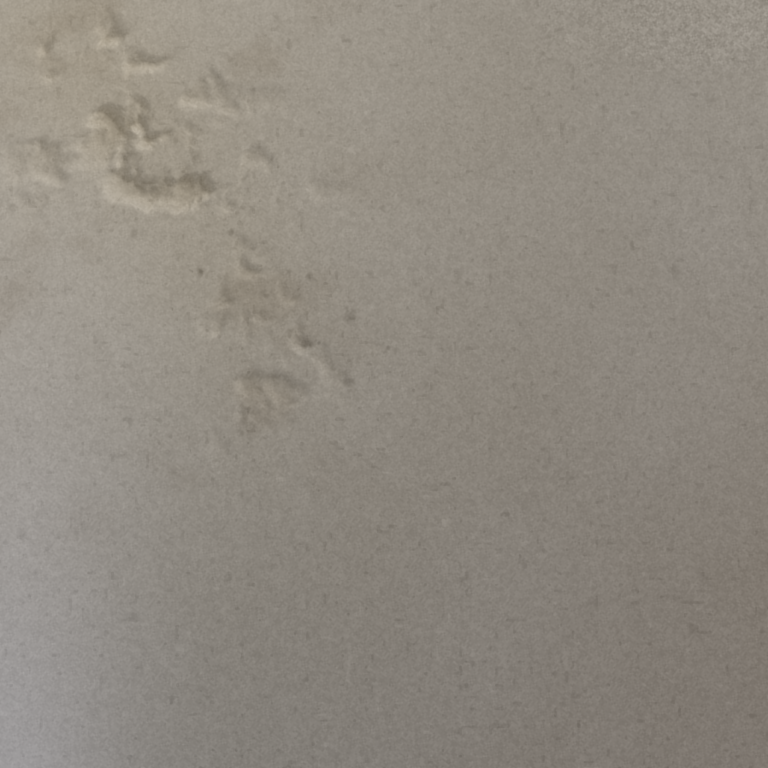
Give the GLSL for this texture, as a Shadertoy shader.

```glsl
float hash(vec2 p) {
    vec3 q = fract(p.xyx * 0.1031);
    q += dot(q, q.yzx + 33.33);
    return fract((q.x + q.y) * q.z);
}

float noise(vec2 p) {
    vec2 cell = floor(p), f = fract(p);
    f = f * f * (3.0 - 2.0 * f);
    return mix(mix(hash(cell), hash(cell + vec2(1, 0)), f.x),
               mix(hash(cell + vec2(0, 1)), hash(cell + 1.0), f.x), f.y);
}

float fbm(vec2 p) {
    float sum = 0.0, amplitude = 0.5;
    for (int i = 0; i < 4; i++) {
        sum += amplitude * noise(p);
        p = mat2(1.6, 1.2, -1.2, 1.6) * p + 17.3;
        amplitude *= 0.5;
    }
    return sum;
}

// Worn zone running diagonally down from the upper left
float wornMask(vec2 p) {
    vec2 d = p - vec2(0.25, 0.71);
    vec2 q = vec2(dot(d, vec2(0.5, -0.86)), dot(d, vec2(0.86, 0.5)));
    float core = exp(-dot(q * q, vec2(14.0, 55.0)));
    vec2 corner = p - vec2(0.09, 0.92);
    return min(core + 0.6 * exp(-dot(corner, corner) * 60.0), 1.0);
}

// Surface height: short soft dents with crumbly edges
float plasterHeight(vec2 p) {
    vec2 warp = vec2(noise(p * 30.0 + 4.0), noise(p * 30.0 + 31.0)) - 0.5;
    vec2 q = p + 0.022 * warp;
    float dents = smoothstep(0.46, 0.76, fbm(vec2(q.x * 22.0 + q.y * 6.0, q.y * 24.0) + 7.0));
    float patches = smoothstep(0.3, 0.62, noise(p * 9.0 + 14.0));
    return -(dents * patches + 0.1 * fbm(p * 60.0)) * wornMask(p);
}

// Small dark pits, one candidate per cell
float pits(vec2 p, float scale, float density) {
    vec2 cell = floor(p * scale);
    vec2 centre = 0.3 + 0.4 * vec2(hash(cell + 3.1), hash(cell + 9.7));
    vec2 d = fract(p * scale) - centre;
    d += 0.14 * (vec2(noise(p * scale * 6.0), noise(p * scale * 6.0 + 40.0)) - 0.5);
    float radius = mix(0.1, 0.22, hash(cell + 21.0));
    float present = step(1.0 - density, hash(cell + 55.0));
    return present * (1.0 - smoothstep(0.0, radius, length(d * vec2(1.0, 0.8))));
}

void mainImage(out vec4 fragColor, in vec2 fragCoord) {
    vec2 uv = fragCoord / iResolution.xy;
    float worn = wornMask(uv);

    // Broad light falloff: warm at the top, cool at the lower left
    vec3 top = mix(vec3(0.66, 0.632, 0.582), vec3(0.58, 0.555, 0.515), smoothstep(0.0, 0.9, uv.x));
    vec3 bottom = mix(vec3(0.502, 0.49, 0.468), vec3(0.492, 0.464, 0.436), uv.x);
    bottom += vec3(0.1, 0.104, 0.13) * exp(-uv.x * uv.x * 36.0);
    vec3 color = mix(bottom, top, smoothstep(-0.2, 1.1, uv.y));

    // Soft stains and faint smudges
    color += (fbm(uv * 4.5 + 12.0) - 0.47) * vec3(0.03, 0.035, 0.045);
    float smudge = smoothstep(0.48, 0.75, fbm(uv * vec2(9.0, 13.0) + 60.0));
    float leftSide = 1.0 - smoothstep(0.3, 0.6, uv.x);
    color -= smudge * leftSide * smoothstep(0.2, 0.5, uv.y) * vec3(0.03, 0.034, 0.038);
    color -= worn * vec3(0.008, 0.013, 0.024);

    // Relief lit from the upper right
    vec2 light = vec2(0.004, 0.0045);
    float shade = plasterHeight(uv - light) - plasterHeight(uv + light);
    color += clamp(shade, -0.4, 0.4) * vec3(0.2, 0.195, 0.185);
    color += plasterHeight(uv) * vec3(0.035, 0.04, 0.05);

    // Pits thin out away from the worn zone
    vec2 fromPits = uv - vec2(0.3, 0.62);
    float pitArea = exp(-dot(fromPits, fromPits) * 12.0);
    color -= pits(uv, 21.0, 0.16) * pitArea * 0.09;
    color -= pits(uv + 0.37, 43.0, 0.14) * (0.3 + pitArea) * 0.04;

    // Sharp fine grain, coarser in the upper right patch
    float coarse = noise(uv * 210.0) - 0.5;
    vec2 slanted = mat2(0.8, 0.6, -0.6, 0.8) * uv;
    float fine = noise(slanted * 400.0 + 500.0) - 0.5;
    float patchEdge = 0.04 * (noise(uv * 15.0) - 0.5);
    float gritty = smoothstep(0.66, 0.85, uv.x + patchEdge) * smoothstep(0.88, 0.95, uv.y + patchEdge);
    color += coarse * mix(0.022, 0.05, gritty) + fine * mix(0.042, 0.075, gritty);
    color += 0.01 * gritty + (noise(uv * 95.0 + 5.0) - 0.5) * 0.012;

    // Sparse flecks, mostly darker than the ground
    float fleck = noise(uv * 130.0 + 300.0);
    color -= 0.035 * smoothstep(0.8, 0.98, fleck) - 0.02 * smoothstep(0.16, 0.02, fleck);

    fragColor = vec4(clamp(color, 0.0, 1.0), 1.0);
}
```
